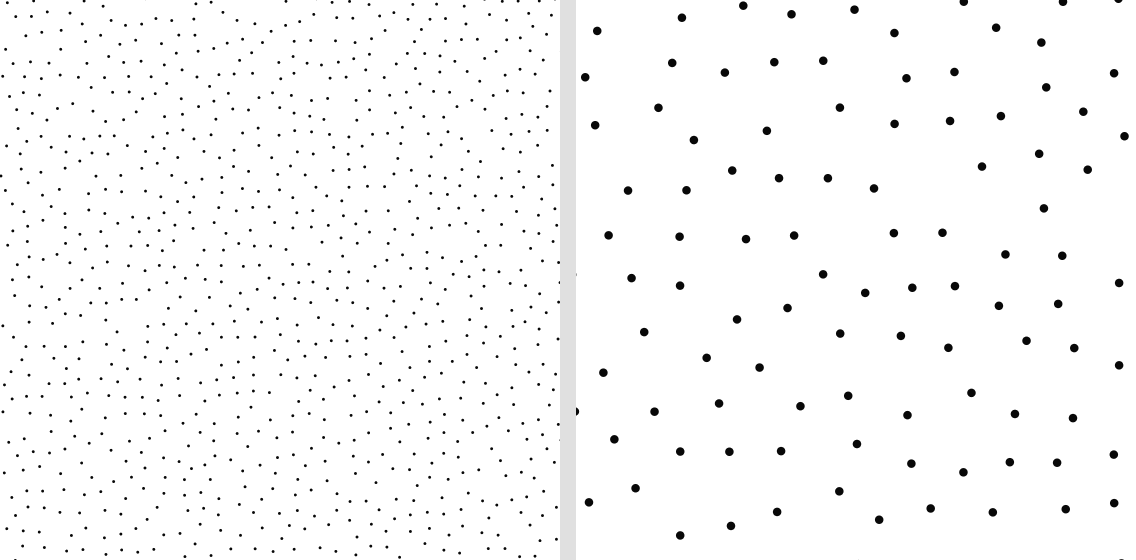
Left: the whole. Right: its middle third, enlarged.
This pattern is drawn by a WebGL 2 fragment shader. Its source:

```glsl
#version 300 es
precision highp float;
precision highp int;

uniform vec2 u_resolution;
out vec4 outColor;

const vec3 PAPER = vec3(1.0);
const vec3 INK = vec3(0.03);
const float CELLS = 29.5;        // grid cells across the canvas, one dot each
const float DOT_RADIUS = 0.00252; // in canvas units
const float SPACING = 0.86;      // wanted gap between dots, in cells
const int STEPS = 3;             // relaxation passes
const int SIZE = 3 + 2 * STEPS;  // block side; each pass trims one ring

// Integer hash of a cell to two values in 0..1
vec2 hash2(ivec2 cell) {
    uvec2 v = uvec2(cell + 4096) * 1664525u + 1013904223u;
    v.x += v.y * 1664525u;
    v.y += v.x * 1664525u;
    v ^= v >> 16u;
    v.x += v.y * 1664525u;
    v.y += v.x * 1664525u;
    v ^= v >> 16u;
    return vec2(v & 65535u) / 65536.0;
}

// Shift that moves a dot half way out of its overlap with a neighbour
vec2 repel(vec2 dot0, vec2 neighbour, float spacing) {
    vec2 away = dot0 - neighbour;
    float gap = max(length(away), 1e-4);
    return away / gap * max(spacing - gap, 0.0) * 0.5;
}

// Distance, in cells, to the nearest dot of a relaxed random scatter
float scatterDistance(vec2 p, float spacing) {
    ivec2 home = ivec2(floor(p));
    vec2 local = p - vec2(home);
    vec2 dots[SIZE * SIZE];

    // One random dot per cell, placed relative to the home cell
    for (int y = 0; y < SIZE; y++) {
        for (int x = 0; x < SIZE; x++) {
            ivec2 offset = ivec2(x, y) - SIZE / 2;
            dots[y * SIZE + x] = vec2(offset) + hash2(home + offset);
        }
    }

    // Push close dots apart; results go one slot back, so no copy is needed
    int side = SIZE;
    for (int pass = 0; pass < STEPS; pass++) {
        side -= 2;
        for (int y = 0; y < side; y++) {
            for (int x = 0; x < side; x++) {
                vec2 center = dots[(y + 1) * SIZE + x + 1];
                vec2 push = vec2(0.0);
                for (int k = 0; k < 9; k++) {
                    if (k == 4) continue;
                    vec2 neighbour = dots[(y + k / 3) * SIZE + x + k % 3];
                    push += repel(center, neighbour, spacing);
                }
                dots[y * SIZE + x] = center + push;
            }
        }
    }

    // The remaining 3 by 3 block surrounds the home cell
    float nearest = 1e3;
    for (int k = 0; k < 9; k++) {
        nearest = min(nearest, distance(local, dots[(k / 3) * SIZE + k % 3]));
    }
    return nearest;
}

// Coverage of a disc with an edge one pixel wide
float discMask(float dist, float radius, float pixel) {
    return clamp(0.5 + (radius - dist) / pixel, 0.0, 1.0);
}

void main() {
    float pixel = 1.0 / min(u_resolution.x, u_resolution.y);
    vec2 uv = gl_FragCoord.xy * pixel;
    float dist = scatterDistance(uv * CELLS, SPACING) / CELLS;
    outColor = vec4(mix(PAPER, INK, discMask(dist, DOT_RADIUS, pixel)), 1.0);
}
```
